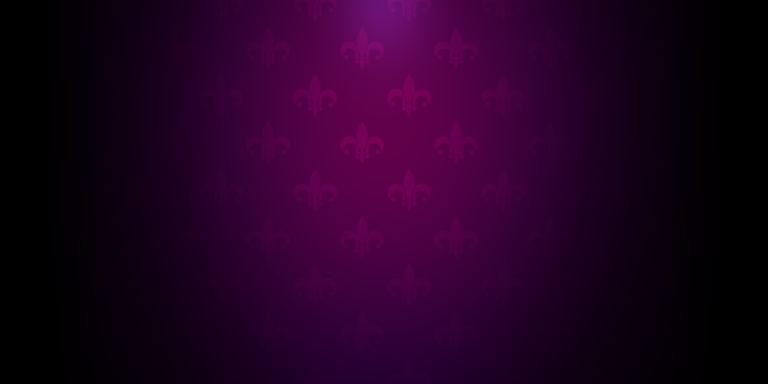
A WebGL 1 fragment shader for this background:

```glsl
precision highp float;
// A dark plum damask wall: an elliptical magenta light fading to black,
// a small violet glow at the top edge, and a staggered lattice of faint
// lily ornaments built from mirrored distance functions.

uniform vec2 u_resolution;

// Pointed upright lens with half-extents given as (width, height).
float lens(vec2 p, vec2 halfSize) {
  float radius = dot(halfSize, halfSize) / (2.0 * halfSize.x);
  return length(vec2(abs(p.x) + radius - halfSize.x, p.y)) - radius;
}

float disc(vec2 p, float radius) {
  return length(p) - radius;
}

float box(vec2 p, vec2 halfSize) {
  vec2 d = abs(p) - halfSize;
  return length(max(d, 0.0)) + min(max(d.x, d.y), 0.0);
}

// Lily ornament, about one unit from its centre to each tip.
float lily(vec2 p) {
  p.x = abs(p.x);
  float petal = lens(p - vec2(0.0, 0.3), vec2(0.27, 0.72));

  // Side leaf: a crescent arching outward, ending in a curl.
  float leaf = max(disc(p - vec2(0.63, -0.1), 0.42),
                   -disc(p - vec2(0.58, -0.34), 0.32));
  float curl = disc(p - vec2(0.76, -0.44), 0.11);
  float stem = lens(p - vec2(0.25, -0.3), vec2(0.08, 0.3));

  // Band, tail and the two drops beside it.
  float band = box(p - vec2(0.0, -0.48), vec2(0.27, 0.04));
  float tail = lens(p - vec2(0.0, -0.64), vec2(0.12, 0.38));
  float drop = disc(p - vec2(0.25, -0.64), 0.1);

  float side = min(min(leaf, curl), min(stem, drop));
  return min(min(petal, side), min(band, tail));
}

// Coverage of the ornament lattice, every other row shifted by half a cell.
float lattice(vec2 p) {
  vec2 cell = vec2(0.2448, 0.1232);
  float size = 0.054;
  vec2 g = (p - vec2(0.943, 0.628)) / cell;
  float row = floor(g.y + 0.5);
  g.x += 0.5 * mod(row, 2.0);
  vec2 local = (fract(g + 0.5) - 0.5) * cell / size;
  float edge = 1.0 / (u_resolution.y * size);
  return 1.0 - smoothstep(-edge, edge, lily(local));
}

void main() {
  // Height is one unit; the horizontal axis is measured from the middle.
  vec2 p = gl_FragCoord.xy / u_resolution.y;
  float middle = 0.5 * u_resolution.x / u_resolution.y;
  vec2 fromCentre = vec2(p.x - middle, p.y - 0.7);

  // Broad light, turning from magenta to violet as it dims.
  vec2 spread = fromCentre / vec2(0.5, 0.7);
  float falloff = dot(spread, spread);
  float red = 0.385 * exp(-falloff);
  vec3 color = vec3(red, 0.01 * red, red * (1.3 - 1.4 * red));
  color.b += 0.03 * exp(-3.0 * spread.x * spread.x) * smoothstep(0.4, 0.0, p.y);

  // Ornaments catch the light most strongly near its centre.
  vec2 onWall = vec2(p.x - middle + 1.0, p.y);
  color += vec3(0.085, 0.003, 0.045) * lattice(onWall) * exp(-1.9 * falloff);

  // Violet glow spilling down from the top edge.
  vec2 glow = vec2(fromCentre.x, p.y - 1.0) / vec2(0.115, 0.15);
  color += vec3(0.1, 0.07, 0.19) * exp(-dot(glow, glow));

  // Side edges sink to full black.
  color *= 1.0 - smoothstep(0.7, 0.95, abs(fromCentre.x));
  gl_FragColor = vec4(color, 1.0);
}
```
